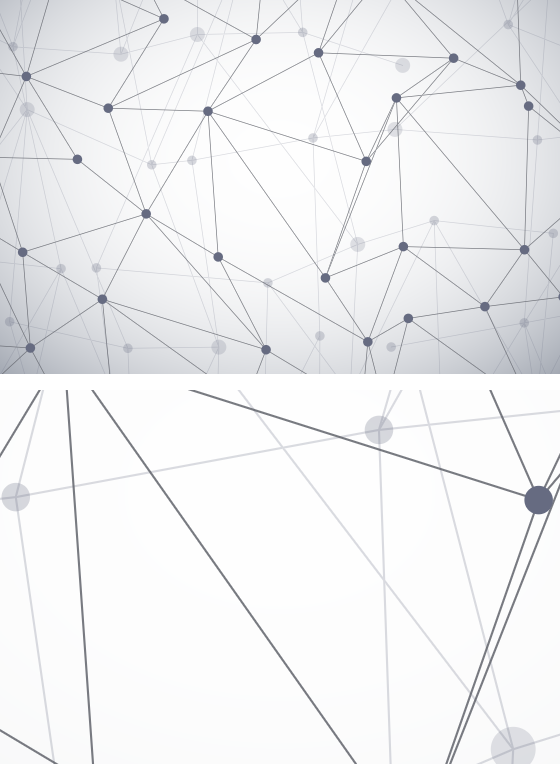
Top: the whole. Bottom: its middle third, enlarged.
Give the GLSL for this background, as a WebGL 1 fragment shader.

```glsl
precision highp float;

uniform vec2 u_resolution;

// Lengths are fractions of the canvas height.
const vec3 PAPER = vec3(0.995);
const vec3 INK = vec3(0.40, 0.42, 0.505);
const vec3 WIRE = vec3(0.38, 0.39, 0.42);
const vec3 SHADE_TINT = vec3(1.0, 0.94, 0.83);
const vec2 SHADE_CENTER = vec2(0.0, 0.15);
const float SHADE_SQUASH = 0.8;
const float SHADE_DEPTH = 0.125;
const float SHADE_POWER = 1.45;

const float DOT_RADIUS = 0.0127;
const float LARGE_RADIUS = 0.0200;
const float LARGE_FADE = 0.75;
const float WIRE_HALF_WIDTH = 0.00095;
const float JITTER = 0.8;
const float STRAIGHT_CHANCE = 0.80;
const float DIAGONAL_CHANCE = 0.78;

const float FRONT_SPACING = 0.235;
const float FRONT_CLEARING = 0.21;
const float FRONT_WIRE_ALPHA = 0.85;
const float BACK_SPACING = 0.255;
const float BACK_CLEARING = 0.12;
const float BACK_WIRE_ALPHA = 0.24;
const float BACK_DOT_ALPHA = 0.26;

float hash(vec2 p) {
  return fract(sin(dot(p, vec2(127.1, 311.7))) * 43758.55);
}

// Jittered lattice point, pushed outward to open a clearing in the middle.
vec2 nodePosition(vec2 id, float spacing, float clearing, float seed) {
  vec2 offset = vec2(hash(id + seed), hash(id + seed + 37.3)) - 0.5;
  vec2 pos = (id + 0.5 + JITTER * offset) * spacing;
  float r2 = max(dot(pos, pos), 1e-4);
  return pos * sqrt(1.0 + clearing * clearing / r2);
}

float segmentDistance(vec2 p, vec2 a, vec2 b) {
  vec2 ab = b - a;
  float t = clamp(dot(p - a, ab) / dot(ab, ab), 0.0, 1.0);
  return length(p - a - t * ab);
}

// Coverage of a thin stroke, dimmed when narrower than one pixel.
float wireCoverage(float dist, float pixel) {
  float peak = min(1.0, 2.0 * WIRE_HALF_WIDTH / pixel);
  return clamp(0.5 + (WIRE_HALF_WIDTH - dist) / pixel, 0.0, peak);
}

// Returns wire coverage in x and dot coverage in y.
vec2 network(vec2 p, float spacing, float clearing, float reach,
             float largeChance, float seed, float pixel) {
  float wires = 1.0;
  float dots = 0.0;
  for (int j = -5; j < 5; j++) {
    for (int i = -5; i < 5; i++) {
      vec2 id = vec2(float(i), float(j));
      vec2 a = nodePosition(id, spacing, clearing, seed);
      vec2 right = nodePosition(id + vec2(1.0, 0.0), spacing, clearing, seed);
      vec2 above = nodePosition(id + vec2(0.0, reach), spacing, clearing, seed);
      vec2 across = nodePosition(id + vec2(1.0, reach), spacing, clearing, seed);

      // Straight links and one of the two diagonals
      if (hash(id + seed + 11.7) < STRAIGHT_CHANCE)
        wires = min(wires, segmentDistance(p, a, right));
      if (hash(id + seed + 23.1) < STRAIGHT_CHANCE)
        wires = min(wires, segmentDistance(p, a, above));
      if (hash(id + seed + 51.9) < DIAGONAL_CHANCE) {
        bool rising = hash(id + seed + 71.3) < 0.5;
        float diagonal = rising ? segmentDistance(p, a, across)
                                : segmentDistance(p, above, right);
        wires = min(wires, diagonal);
      }

      // Node disc, occasionally large and fainter
      float large = step(hash(id + seed + 93.7), largeChance);
      float radius = mix(DOT_RADIUS, LARGE_RADIUS, large);
      float disc = clamp(0.5 + (radius - length(p - a)) / pixel, 0.0, 1.0);
      dots = max(dots, disc * mix(1.0, LARGE_FADE, large));
    }
  }
  return vec2(wireCoverage(wires, pixel), dots);
}

vec3 backdrop(vec2 uv) {
  vec2 d = uv * 2.0 - 1.0 - SHADE_CENTER;
  float r2 = d.x * d.x + SHADE_SQUASH * d.y * d.y;
  return PAPER - SHADE_TINT * SHADE_DEPTH * pow(r2, SHADE_POWER);
}

void main() {
  float pixel = 1.0 / u_resolution.y;
  vec2 p = (gl_FragCoord.xy - 0.5 * u_resolution) * pixel;
  vec3 color = backdrop(gl_FragCoord.xy / u_resolution);

  // Pale network with longer links
  vec2 back = network(p, BACK_SPACING, BACK_CLEARING, 2.0, 0.3, 5.2, pixel);
  color = mix(color, INK, back.x * BACK_WIRE_ALPHA);
  color = mix(color, INK, back.y * BACK_DOT_ALPHA);

  // Dark network on top
  vec2 front = network(p, FRONT_SPACING, FRONT_CLEARING, 1.0, 0.0, 18.6, pixel);
  color = mix(color, WIRE, front.x * FRONT_WIRE_ALPHA);
  color = mix(color, INK, front.y);

  gl_FragColor = vec4(color, 1.0);
}
```
